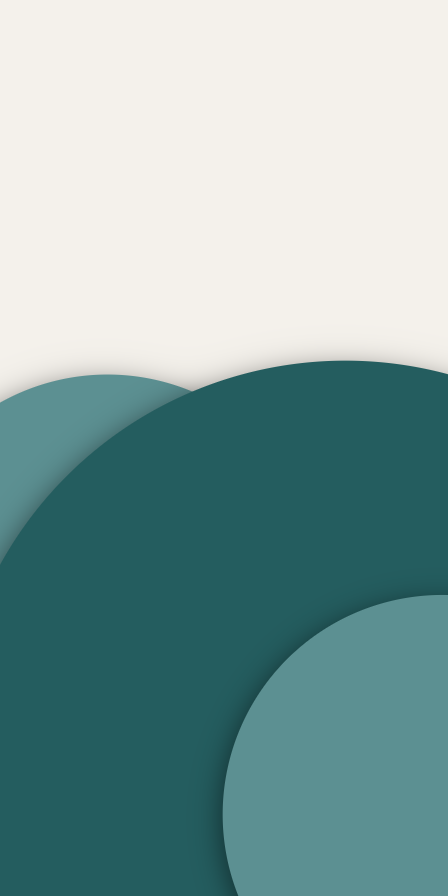
This background is drawn by a WebGL 1 fragment shader. Its source:

```glsl
precision highp float;
// Three large overlapping paper discs on a plain cream ground.
// Each disc is a circle distance function, laid back to front, and each
// casts a soft, slightly offset shadow on whatever lies beneath it.

uniform vec2 u_resolution;

// Colours
const vec3 CREAM = vec3(0.957, 0.945, 0.922);
const vec3 LIGHT_TEAL = vec3(0.361, 0.565, 0.573);
const vec3 DARK_TEAL = vec3(0.141, 0.365, 0.373);

// Discs as (centre x, centre y, radius), in canvas widths
const vec3 LEFT_DISC = vec3(0.240, 0.674, 0.490);
const vec3 LARGE_DISC = vec3(0.771, 0.315, 0.880);
const vec3 RIGHT_DISC = vec3(0.987, 0.182, 0.490);

// Shadow
const vec2 SHADOW_OFFSET = vec2(-0.010, -0.010);
const float SHADOW_SIGMA = 0.029;
const float SHADOW_STRENGTH = 0.42;

// Signed distance to a disc, negative inside
float discDistance(vec2 p, vec3 disc) {
  return length(p - disc.xy) - disc.z;
}

// Logistic approximation of a Gaussian-blurred edge
float blurredCover(float d) {
  return 1.0 / (1.0 + exp(clamp(1.702 * d / SHADOW_SIGMA, -30.0, 30.0)));
}

// Lays one disc and its shadow over the colour below
vec3 layDisc(vec3 below, vec2 p, vec3 disc, vec3 paint, float pixel) {
  float shadow = blurredCover(discDistance(p - SHADOW_OFFSET, disc));
  float cover = clamp(0.5 - discDistance(p, disc) / pixel, 0.0, 1.0);
  return mix(below * (1.0 - SHADOW_STRENGTH * shadow), paint, cover);
}

void main() {
  float pixel = 1.0 / u_resolution.x;
  vec2 p = gl_FragCoord.xy * pixel;

  // Back to front
  vec3 color = CREAM;
  color = layDisc(color, p, LEFT_DISC, LIGHT_TEAL, pixel);
  color = layDisc(color, p, LARGE_DISC, DARK_TEAL, pixel);
  color = layDisc(color, p, RIGHT_DISC, LIGHT_TEAL, pixel);

  gl_FragColor = vec4(color, 1.0);
}
```
